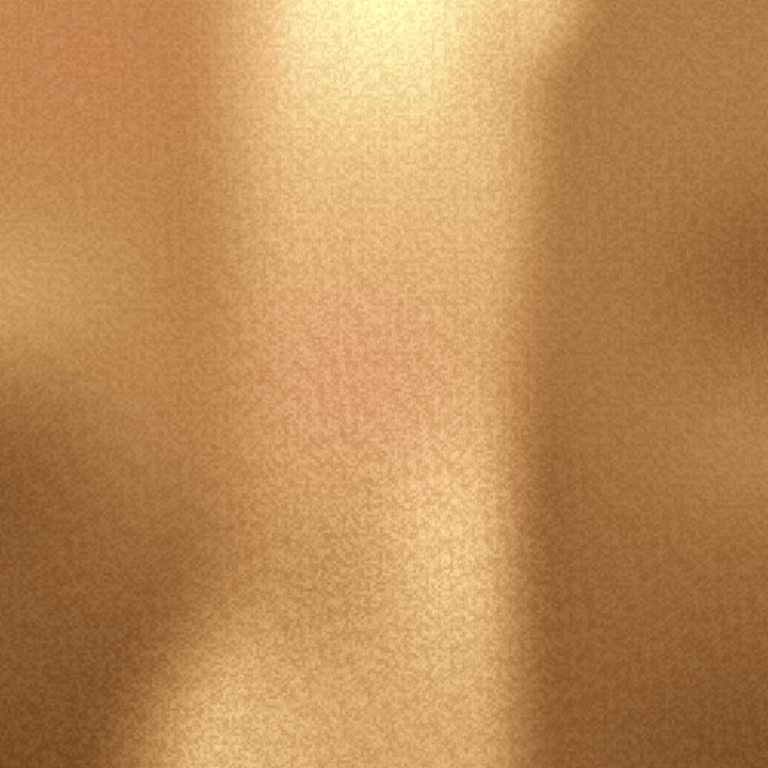
Write a WebGL 1 fragment shader that draws this texture.

```glsl
precision highp float;

uniform vec2 u_resolution;

#define GRAIN_CELLS 250.0
#define GRAIN_AMOUNT 0.15
#define SHADOW_COLOR vec3(0.45, 0.275, 0.12)
#define BRONZE_COLOR vec3(0.73, 0.525, 0.31)
#define LIGHT_COLOR vec3(0.92, 0.755, 0.53)
#define GLOW_COLOR vec3(1.0, 0.95, 0.69)
#define ROSE_TINT vec3(0.03, -0.015, 0.005)

float hash(vec2 p) {
    return fract(sin(dot(p, vec2(127.1, 311.7))) * 43758.5453);
}

float valueNoise(vec2 p) {
    vec2 cell = floor(p);
    vec2 f = fract(p);
    f = f * f * (3.0 - 2.0 * f);
    float bottom = mix(hash(cell), hash(cell + vec2(1.0, 0.0)), f.x);
    float top = mix(hash(cell + vec2(0.0, 1.0)), hash(cell + vec2(1.0, 1.0)), f.x);
    return mix(bottom, top, f.y);
}

// Soft elliptical spot, one at its center
float spot(vec2 p, vec2 center, vec2 radius) {
    vec2 d = (p - center) / radius;
    return exp(-dot(d, d));
}

// Metal tone from shadow (0) to glow (1)
vec3 metalRamp(float tone) {
    vec3 color = mix(SHADOW_COLOR, BRONZE_COLOR, clamp(tone / 0.45, -0.4, 1.0));
    color = mix(color, LIGHT_COLOR, clamp((tone - 0.45) / 0.35, 0.0, 1.0));
    return mix(color, GLOW_COLOR, clamp((tone - 0.8) / 0.2, 0.0, 1.2));
}

float leftTone(vec2 p) {
    float tone = mix(0.14, 0.47, smoothstep(0.1, 0.72, p.y + 0.1 * p.x));
    tone += 0.14 * spot(p, vec2(0.0, 0.61), vec2(0.13, 0.1));
    tone -= 0.13 * spot(p, vec2(0.0, 0.39), vec2(0.16, 0.13));
    tone += 0.09 * spot(p, vec2(0.2, 0.42), vec2(0.13, 0.16));
    tone -= 0.07 * spot(p, vec2(0.29, 0.68), vec2(0.08, 0.2));
    return tone - 0.08 * spot(p, vec2(0.0, 0.0), vec2(0.16, 0.12));
}

float rightTone(vec2 p) {
    float tone = mix(0.19, 0.38, smoothstep(0.0, 0.7, p.y));
    tone -= 0.17 * spot(p, vec2(1.02, 0.65), vec2(0.17, 0.12));
    tone += 0.1 * spot(p, vec2(1.0, 0.41), vec2(0.14, 0.1));
    tone -= 0.06 * spot(p, vec2(0.7, 0.36), vec2(0.06, 0.18));
    return tone - 0.1 * spot(p, vec2(1.0, 0.0), vec2(0.2, 0.15));
}

float bandTone(vec2 p) {
    float tone = mix(0.63, 0.8, smoothstep(0.45, 0.9, p.y));
    tone += 0.23 * spot(p, vec2(0.51, 1.03), vec2(0.18, 0.17));
    tone += 0.19 * spot(p, vec2(0.58, 0.29), vec2(0.085, 0.17));
    tone += 0.11 * spot(p, vec2(0.28, 0.03), vec2(0.12, 0.13));
    tone -= 0.11 * spot(p, vec2(0.38, 0.24), vec2(0.14, 0.1));
    return tone - 0.12 * spot(p, vec2(0.66, 0.92), vec2(0.07, 0.14));
}

void main() {
    vec2 p = gl_FragCoord.xy / u_resolution;

    // Bright band with curved, soft edges
    float leftEdge = 0.315 - 0.12 * (1.0 - smoothstep(0.0, 0.33, p.y));
    float rightEdge = 0.675 + 0.02 * smoothstep(0.5, 0.9, p.y)
        + 0.055 * smoothstep(0.87, 1.0, p.y);
    float enter = smoothstep(leftEdge - 0.1, leftEdge + 0.09, p.x);
    float leave = smoothstep(rightEdge - 0.06, rightEdge + 0.055, p.x);
    float band = enter * (1.0 - leave);
    float tone = mix(leftTone(p), bandTone(p), enter);
    tone = mix(tone, rightTone(p), leave);

    // Fine metallic grain, stronger where light falls
    vec2 grainPoint = p * GRAIN_CELLS;
    float grain = 0.65 * valueNoise(grainPoint)
        + 0.35 * valueNoise(grainPoint.yx * 1.73 + 37.0) - 0.5;
    float sparkle = spot(p, vec2(0.57, 0.28), vec2(0.12, 0.2))
        + spot(p, vec2(0.28, 0.04), vec2(0.15));
    vec3 color = metalRamp(tone);
    color += ROSE_TINT * spot(p, vec2(0.46, 0.51), vec2(0.18, 0.16));
    color += ROSE_TINT * spot(p, vec2(0.12, 0.92), vec2(0.2, 0.14));
    float strength = GRAIN_AMOUNT * (0.7 + 0.45 * band + 0.4 * sparkle);
    color += grain * strength * vec3(0.9, 1.0, 1.0);

    gl_FragColor = vec4(clamp(color, 0.0, 1.0), 1.0);
}
```
